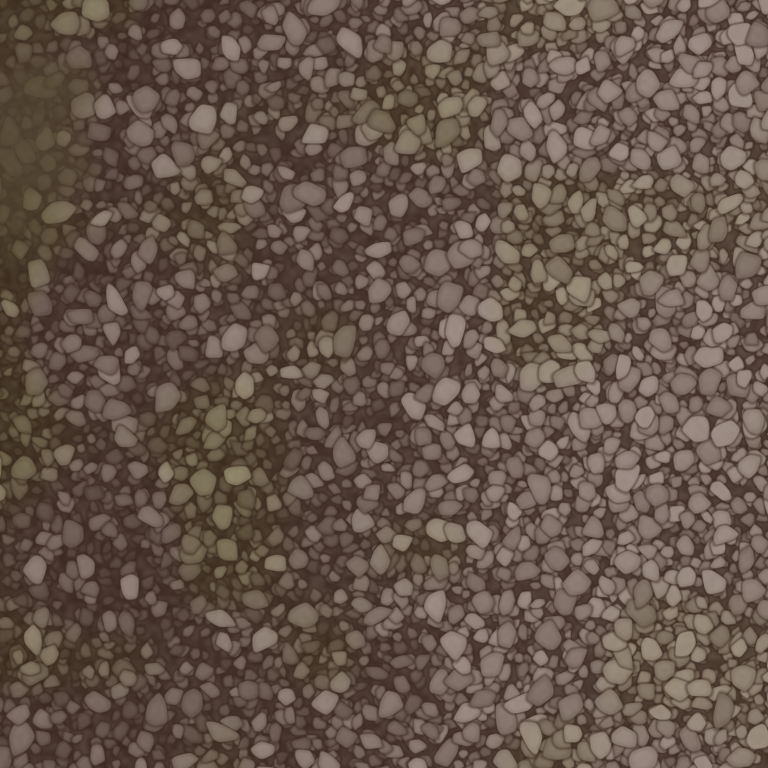
A WebGL 1 fragment shader for this texture:

```glsl
precision highp float;
// Loose gravel: layered rounded chips on dark soil, mossy at left and paler at right.

uniform vec2 u_resolution;

#define LARGE_CELLS 31.0
#define MEDIUM_CELLS 43.0
#define SMALL_CELLS 60.0
#define EDGE_BLUR 0.0016
#define RIM_WIDTH 0.0055
#define RIM_DEPTH 0.72
#define SIDES 6
#define SOIL_COLOR vec3(0.215, 0.145, 0.115)
#define STONE_COLOR vec3(0.615, 0.555, 0.525)
#define MOSS_TINT vec3(0.96, 1.02, 0.80)

const float TAU = 6.2831853;

float hash(vec2 p) {
  vec3 q = fract(p.xyx * vec3(0.1031, 0.1030, 0.0973));
  q += dot(q, q.yzx + 33.33);
  return fract((q.x + q.y) * q.z);
}

float noise(vec2 p) {
  vec2 cell = floor(p);
  vec2 f = fract(p);
  f = f * f * (3.0 - 2.0 * f);
  float low = mix(hash(cell), hash(cell + vec2(1.0, 0.0)), f.x);
  float high = mix(hash(cell + vec2(0.0, 1.0)), hash(cell + 1.0), f.x);
  return mix(low, high, f.y);
}

mat2 rotation(float angle) {
  float c = cos(angle);
  float s = sin(angle);
  return mat2(c, s, -s, c);
}

// How pale and dense the gravel is at a place, 0 to 1.
float paleness(vec2 uv) {
  float wobble = noise(uv * 4.0 + 17.0) - 0.5;
  return smoothstep(-0.1, 0.98, uv.x + 0.3 * wobble);
}

// Rounded irregular polygon: negative inside, about zero on the outline.
float chipShape(vec2 p, vec2 id) {
  float sum = 0.0;
  for (int k = 0; k < SIDES; k++) {
    float n = float(k);
    float angle = (n + 0.6 * hash(id + n * 7.3)) * TAU / float(SIDES);
    float reach = mix(0.7, 1.1, hash(id + n * 11.7 + 5.0));
    float side = dot(p, vec2(cos(angle), sin(angle))) / reach;
    sum += pow(max(side, 0.0001), 7.0);
  }
  return pow(sum, 1.0 / 7.0) - 1.0;
}

// Paints one layer of chips over a tone; ranges run from dark to pale areas.
float paintChips(float tone, vec2 uv, float cells, float seed, vec2 share, vec2 brightness) {
  vec2 grid = uv * cells;
  vec2 base = floor(grid);
  for (int j = -1; j <= 1; j++) {
    for (int i = -1; i <= 1; i++) {
      vec2 cell = base + vec2(float(i), float(j));
      vec2 id = cell + seed;
      vec2 center = cell + vec2(hash(id + 1.7), hash(id + 41.3));
      float pale = paleness(center / cells);
      if (hash(id + 73.1) > mix(share.x, share.y, pale)) continue;

      float radius = mix(0.36, 0.57, hash(id + 97.9));
      vec2 stretch = mix(vec2(1.0), vec2(1.25, 0.78), hash(id + 131.0));
      vec2 local = rotation(TAU * hash(id + 151.7)) * (grid - center);
      float shape = chipShape(local / (radius * stretch), id);
      float dist = shape * radius / cells;

      float rim = 1.0 - smoothstep(-EDGE_BLUR, RIM_WIDTH, dist);
      tone = mix(tone, 0.05, rim * RIM_DEPTH);

      float face = mix(brightness.x, brightness.y, pale);
      face += 0.34 * (hash(id + 181.0) - 0.5);
      face -= 0.13 * smoothstep(-0.55, 0.0, shape);
      face += 0.05 * dot(grid - center, vec2(-0.6, 0.8));
      float cover = 1.0 - smoothstep(-EDGE_BLUR, EDGE_BLUR, dist);
      tone = mix(tone, min(face, 0.97), cover);
    }
  }
  return tone;
}

void main() {
  vec2 uv = gl_FragCoord.xy / u_resolution;
  float pale = paleness(uv);

  // Soil, then chips from the smallest to the largest
  float tone = mix(0.14, 0.26, pale) + 0.2 * (noise(uv * 110.0) - 0.5);
  tone = paintChips(tone, uv, SMALL_CELLS, 11.0, vec2(0.8, 0.95), vec2(0.33, 0.72));
  tone = paintChips(tone, uv, MEDIUM_CELLS, 211.0, vec2(0.5, 0.85), vec2(0.47, 0.86));
  tone = paintChips(tone, uv, LARGE_CELLS, 419.0, vec2(0.24, 0.6), vec2(0.68, 0.91));

  // Dusty patch at the upper left, and faint surface mottling
  float patchDist = length((uv - vec2(0.02, 0.82)) * vec2(1.0, 0.6));
  float dust = 1.0 - smoothstep(0.02, 0.14, patchDist + 0.06 * (noise(uv * 18.0) - 0.5));
  tone = mix(tone, 0.3, 0.75 * dust);
  tone += 0.05 * (noise(uv * 150.0 + 9.0) - 0.5);

  // Moss stains, strongest in the dark area
  float stain = smoothstep(0.45, 0.85, noise(uv * 7.0 + 31.0)) * mix(0.9, 0.3, pale);
  stain = max(stain, 0.8 * dust);
  vec3 color = mix(SOIL_COLOR, STONE_COLOR, clamp(tone, 0.0, 1.0));
  gl_FragColor = vec4(color * mix(vec3(1.0), MOSS_TINT, stain), 1.0);
}
```
